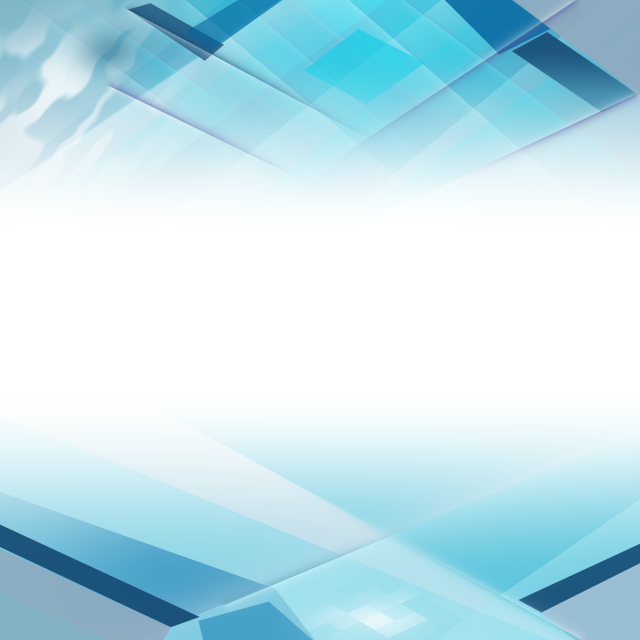
Give the GLSL for this background, as a Shadertoy shader.

```glsl
// Translucent blue and cyan planes crossing above and below a bright white centre.

const vec3 WHITE  = vec3(0.995, 1.0, 1.0);
const vec3 CYAN   = vec3(0.05, 0.80, 0.90);
const vec3 AQUA   = vec3(0.36, 0.77, 0.86);
const vec3 ICE    = vec3(0.68, 0.91, 0.95);
const vec3 MIST   = vec3(0.50, 0.70, 0.77);
const vec3 SILVER = vec3(0.82, 0.88, 0.92);
const vec3 LILAC  = vec3(0.57, 0.67, 0.75);
const vec3 STEEL  = vec3(0.30, 0.60, 0.72);
const vec3 OCEAN  = vec3(0.20, 0.58, 0.75);
const vec3 ROYAL  = vec3(0.02, 0.40, 0.62);
const vec3 NAVY   = vec3(0.08, 0.29, 0.45);
const vec3 VIOLET = vec3(0.38, 0.36, 0.64);

const float EDGE = 0.0011;                // edge softness, canvas units
const float SEAM = 0.006;                 // width of the shading beside a seam
const vec2 TOP_FADE = vec2(0.64, 0.94);   // white to full colour
const vec2 BOTTOM_FADE = vec2(0.39, 0.08);
const int LATTICE = 9;                    // crossing planes at the top

float hash(vec2 p) {
    vec3 q = fract(vec3(p.xyx) * 0.1031);
    q += dot(q, q.yzx + 33.33);
    return fract((q.x + q.y) * q.z);
}

float noise(vec2 p) {
    vec2 i = floor(p), f = fract(p);
    f = f * f * (3.0 - 2.0 * f);
    return mix(mix(hash(i), hash(i + vec2(1, 0)), f.x),
               mix(hash(i + vec2(0, 1)), hash(i + vec2(1, 1)), f.x), f.y);
}

float glow(vec2 p, vec2 centre, vec2 radius) {
    vec2 q = (p - centre) / radius;
    return exp(-dot(q, q));
}

// Signed distance to line xy-zw, positive on its left
float side(vec2 p, vec4 l) {
    vec2 d = normalize(l.zw - l.xy), q = p - l.xy;
    return d.x * q.y - d.y * q.x;
}

// Half plane with a crisp edge that fades with depth
float sheet(vec2 p, vec4 l, float depth) {
    float d = side(p, l);
    return smoothstep(-EDGE, EDGE, d) * exp(-max(d, 0.0) / depth);
}

// Convex quad, corners counterclockwise
float quad(vec2 p, vec4 ab, vec4 cd) {
    float near = min(side(p, ab), side(p, vec4(ab.zw, cd.xy)));
    float far = min(side(p, cd), side(p, vec4(cd.zw, ab.xy)));
    return smoothstep(-EDGE, EDGE, min(near, far));
}

// Seam: tinted on its left, lit on its right, tapering towards the end
vec3 seam(vec3 c, vec2 p, vec4 l, vec3 tint) {
    vec2 d = l.zw - l.xy;
    float t = dot(p - l.xy, d) / dot(d, d);
    float taper = smoothstep(-0.02, 0.02, t) * smoothstep(1.0, 0.2, t);
    c = mix(c, tint, 0.65 * taper * sheet(p, l, SEAM));
    return mix(c, WHITE, 0.4 * taper * sheet(p, l.zwxy, SEAM));
}

vec3 topPlanes(vec2 p) {
    vec3 c = mix(MIST, STEEL, smoothstep(0.1, 0.8, p.x));
    c = mix(c, CYAN, glow(p, vec2(0.56, 1), vec2(0.24, 0.26)));

    // Lattice of translucent planes in both directions
    for (int i = 0; i < LATTICE; i++) {
        float k = float(i), x = 0.35 + 0.085 * k;
        float low = 0.74 - 0.11 * hash(vec2(k, 3));
        vec3 tint = mod(k, 3.0) < 1.0 ? OCEAN : mod(k, 3.0) < 2.0 ? ICE : CYAN;
        vec4 falling = vec4(x, low, x - 0.4, 1), rising = vec4(x, 1, x - 0.42, low);
        c = mix(c, tint, 0.35 * sheet(p, rising, 0.07));
        c = mix(c, tint, 0.35 * sheet(p, falling, 0.06));
        c = mix(c, seam(c, p, falling.zwxy, OCEAN), 0.4);
    }
    c = mix(c, WHITE, 0.35 * sheet(p, vec4(0.443, 1, 0, 0.70), 0.2));
    c = mix(c, CYAN, 0.6 * quad(p, vec4(0.56, 0.955, 0.475, 0.89), vec4(0.573, 0.837, 0.664, 0.902)));

    // Brushed streaks in the left corner
    float along = p.x + p.y, across = p.x - p.y * 0.8;
    float streak = noise(vec2(along * 9.0, across * 42.0 + noise(p * 30.0)));
    float corner = glow(p, vec2(0.08, 0.87), vec2(0.15, 0.14));
    c = mix(c, WHITE, corner * (0.2 + 0.65 * smoothstep(0.35, 0.6, streak)));
    c = mix(c, STEEL * 0.85, 0.7 * glow(p, vec2(0.17, 0.92), vec2(0.045, 0.035)));
    c = mix(c, MIST, 0.8 * glow(p, vec2(0.02, 1), vec2(0.15, 0.07)));

    // Fade to white, then solid bars
    c = mix(WHITE, c, smoothstep(TOP_FADE.x, TOP_FADE.y, p.y));
    c = mix(c, WHITE, 0.4 * sheet(p, vec4(0.996, 0.853, 0.52, 0.63), 0.3));
    c = mix(c, NAVY, 0.75 * quad(p, vec4(0.20, 0.985, 0.32, 0.905), vec4(0.35, 0.93, 0.235, 0.995)));
    c = mix(c, ROYAL, 0.6 * quad(p, vec4(0.33, 0.92, 0.44, 1), vec4(0.38, 1.005, 0.29, 0.95)));
    c = mix(c, ROYAL, 0.85 * quad(p, vec4(0.69, 1.005, 0.78, 0.915), vec4(0.86, 0.955, 0.80, 1.005)));
    c = mix(c, LILAC, 0.9 * quad(p, vec4(0.80, 1, 0.998, 0.853), vec4(1.02, 0.853, 1.02, 1.01)));
    vec3 bar = mix(NAVY, STEEL, smoothstep(0.93, 0.82, p.y));
    c = mix(c, bar, 0.9 * quad(p, vec4(0.80, 0.92, 0.94, 0.825), vec4(0.996, 0.853, 0.855, 0.95)));
    c = seam(c, p, vec4(0.50, 0.735, 0.90, 1).zwxy, VIOLET);
    c = seam(c, p, vec4(0.996, 0.853, 0.70, 0.715), VIOLET);
    c = seam(c, p, vec4(0.20, 0.985, 0.62, 0.76), NAVY);
    return seam(c, p, vec4(0.17, 0.866, 0.49, 0.71), VIOLET);
}

vec3 bottomPlanes(vec2 p) {
    // Broad overlapping sheets
    vec3 c = AQUA;
    c = mix(c, SILVER, 0.8 * sheet(p, vec4(0.91, 0, 0.22, 0.375), 1.0));
    c = mix(c, mix(AQUA, ICE, 0.4), 0.8 * sheet(p, vec4(0.81, 0.02, 0, 0.35), 1.0));
    float blue = mix(0.35, 0.9, smoothstep(0.0, 0.3, p.x));
    c = mix(c, OCEAN, blue * quad(p, vec4(-0.01, 0.235, -0.01, -0.01), vec4(0.5, -0.01, 0.43, 0.08)));
    c = mix(c, SILVER, 0.45 * sheet(p, vec4(0.22, 0, 1, 0.325), 0.04));
    c = mix(c, ICE, 0.35 * sheet(p, vec4(1, 0.325, 0.22, 0), 0.06));
    c = mix(c, ICE, 0.5 * quad(p, vec4(0.60, 0.165, 0.22, 0), vec4(0.5, -0.01, 0.91, 0)));
    c = mix(c, ICE, 0.4 * sheet(p, vec4(1, 0.22, 0.68, 0), 0.3));
    c = mix(c, OCEAN, 0.75 * quad(p, vec4(0.31, 0.03, 0.32, -0.01), vec4(0.5, -0.01, 0.42, 0.06)));
    vec2 cell = floor(vec2(p.x * 18.0 + p.y * 30.0, p.y * 44.0 - p.x * 20.0));
    c = mix(c, WHITE, 0.8 * hash(cell) * glow(p, vec2(0.59, 0.03), vec2(0.09, 0.035)));
    c = mix(WHITE, c, smoothstep(BOTTOM_FADE.x, BOTTOM_FADE.y, p.y));

    // Corner plates and dark bars
    c = mix(c, LILAC, 0.85 * quad(p, vec4(-0.01, 0.147, -0.01, -0.01), vec4(0.25, -0.01, 0.267, 0.02)));
    c = mix(c, MIST, 0.8 * quad(p, vec4(-0.01, 0.08, -0.01, -0.01), vec4(0.17, -0.01, 0.17, 0)));
    c = mix(c, NAVY, 0.92 * quad(p, vec4(-0.01, 0.185, -0.01, 0.15), vec4(0.267, 0.02, 0.312, 0.036)));
    c = mix(c, LILAC * 1.1, 0.85 * quad(p, vec4(0.846, 0.043, 0.91, -0.01), vec4(1.01, -0.01, 1.01, 0.125)));
    c = mix(c, NAVY, 0.9 * quad(p, vec4(1.01, 0.155, 0.81, 0.0625), vec4(0.846, 0.043, 1.01, 0.125)));
    c = seam(c, p, vec4(0.91, 0, 0.40, 0.277), AQUA);
    return seam(c, p, vec4(0.35, 0.054, 0.70, 0.2), STEEL);
}

void mainImage(out vec4 fragColor, in vec2 fragCoord) {
    vec2 p = fragCoord / iResolution.xy;
    fragColor = vec4(p.y > 0.5 ? topPlanes(p) : bottomPlanes(p), 1.0);
}
```
